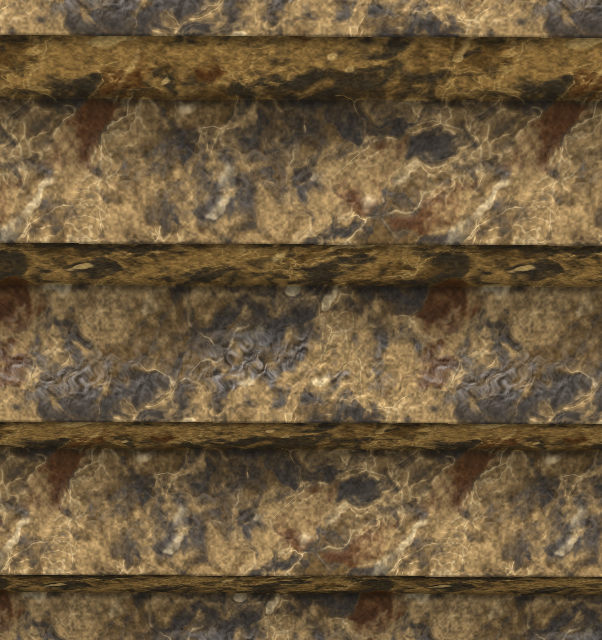
Reproduce this texture procedurally as a WebGL 2 fragment shader.

```glsl
#version 300 es
precision highp float;
// Brown breccia marble steps seen from the front, shrinking toward the bottom.
// A logarithm turns height into a step index; each step has a dim ledge and a
// glossy face, clad in marble that tiles sideways and alternates two slabs.
uniform vec2 u_resolution;
out vec4 fragColor;

const vec3 CHARCOAL = vec3(0.23, 0.21, 0.19);
const vec3 UMBER = vec3(0.37, 0.29, 0.18);
const vec3 RUST = vec3(0.30, 0.18, 0.11);
const vec3 GOLD = vec3(0.56, 0.46, 0.31);
const vec3 CREAM = vec3(0.80, 0.72, 0.56);
const vec3 GLOSS = vec3(0.52, 0.50, 0.49);
const vec3 LEDGE_TINT = vec3(1.0, 0.94, 0.76);

// Integer hash of a lattice cell
vec3 hash(vec2 cell, float seed) {
  uvec3 h = uvec3(ivec3(cell, seed)) * 1664525u + 1013904223u;
  for (int i = 0; i < 2; i++) {
    h.x += h.y * h.z;
    h.y += h.z * h.x;
    h.z += h.x * h.y;
    h ^= h >> 16u;
  }
  return vec3(h & 0xffffu) / 65535.0;
}

// Value noise that repeats in x after a whole number of cells
float noise(vec2 p, float period, float seed) {
  vec2 i = floor(p), f = fract(p);
  f = f * f * (3.0 - 2.0 * f);
  float x0 = mod(i.x, period), x1 = mod(i.x + 1.0, period);
  float low = mix(hash(vec2(x0, i.y), seed).x, hash(vec2(x1, i.y), seed).x, f.x);
  float high = mix(hash(vec2(x0, i.y + 1.0), seed).x, hash(vec2(x1, i.y + 1.0), seed).x, f.x);
  return mix(low, high, f.y);
}

float fbm(vec2 p, float period, float seed) {
  float sum = 0.0, amp = 0.53;
  for (int i = 0; i < 4; i++) {
    sum += amp * noise(p, period, seed + float(i) * 7.0);
    p *= 2.0;
    period *= 2.0;
    amp *= 0.5;
  }
  return sum;
}

// Shards: x = gap between the two nearest centres, y = random id
vec2 shards(vec2 p, float period, float seed) {
  vec2 base = floor(p);
  float near = 9.0, next = 9.0, id = 0.0;
  for (int y = -1; y <= 1; y++)
    for (int x = -1; x <= 1; x++) {
      vec2 cell = base + vec2(x, y);
      vec3 h = hash(vec2(mod(cell.x, period), cell.y), seed);
      float d = length(cell + h.xy - p);
      if (d < near) { next = near; near = d; id = h.z; }
      else next = min(next, d);
    }
  return vec2(next - near, id);
}

// One marble slab; q.x repeats every unit. Alpha holds the polished dark share.
vec4 marble(vec2 q, float seed) {
  vec2 warp = vec2(fbm(q * 12.0, 12.0, seed + 40.0), fbm(q * 12.0, 12.0, seed + 80.0)) - 0.5;
  vec2 p = q + vec2(0.5 * q.y, 0.0) + 0.09 * warp;
  vec2 large = shards(p * 8.0, 8.0, seed + 3.0);
  vec2 small = shards(p * 26.0 + warp, 26.0, seed + 9.0);
  float cloud = fbm(p * 6.0, 6.0, seed + 120.0);
  float mottle = fbm(q * 36.0 + 2.0 * warp, 36.0, seed + 140.0);
  float patchy = smoothstep(0.42, 0.65, noise(p * 11.0, 11.0, seed + 180.0));
  float web = (1.0 - smoothstep(0.0, 0.28, small.x)) * patchy;
  float core = smoothstep(0.0, 0.22, large.x);

  // Shards fade into a crumbled golden matrix
  float gold = smoothstep(0.36, 0.76, cloud + 0.75 * (mottle - 0.5) + 0.10 * (1.0 - core));
  gold = clamp(gold + 0.30 * web * smoothstep(0.38, 0.55, cloud), 0.0, 1.0);
  float tone = mix(0.5, 0.65 * large.y + 0.35 * small.y, core);
  vec3 color = mix(CHARCOAL, UMBER, smoothstep(0.2, 0.75, tone + 0.6 * (mottle - 0.5)));
  color = mix(color, RUST, 0.7 * core * smoothstep(0.84, 0.88, large.y));
  color = mix(color, GOLD, gold);

  // Broken cream veins and scattered flecks
  float lines = (1.0 - smoothstep(0.0, 0.05, large.x)) * (0.25 + 0.75 * patchy);
  lines = max(lines, 0.7 * web * web * gold);
  color = mix(color, CREAM, 0.55 * lines * smoothstep(0.3, 0.6, mottle));
  float flecks = smoothstep(0.80, 0.92, noise(p * 19.0, 19.0, seed + 200.0));
  color = mix(color, CREAM, 0.75 * flecks * smoothstep(0.40, 0.55, cloud));

  float grain = noise(q * 190.0, 190.0, seed + 240.0) + noise(q * 95.0, 95.0, seed + 260.0);
  return vec4(color * (0.72 + 0.29 * grain), 1.0 - gold);
}

void main() {
  vec2 uv = gl_FragCoord.xy / u_resolution;
  // Step index: each step is 0.858 as tall as the one above
  float depth = 1.0 - uv.y - 0.004 * uv.x;
  float index = log(1.0 - (depth - 0.055) * 0.437) / log(0.858);
  float row = floor(index), f = index - row;
  float ledge = 0.29 * pow(0.76, row);
  float tread = f / ledge, face = (f - ledge) / (1.0 - ledge);
  float onFace = step(0.0, face);

  // Slab coordinates, with the ledge foreshortened
  float tile = 0.794 * pow(0.932, index);
  vec2 q = vec2((uv.x - 0.5) / tile + 0.07 * row, mix((tread - 1.0) * 0.22, face * 0.30, onFace));
  float seed = 500.0 * mod(row, 2.0);
  vec4 stone = marble(q, seed);

  // Crinkled sheen across the middle of the face
  vec2 r = q * 60.0 + 1.5 * noise(q * 40.0, 40.0, seed + 290.0);
  float relief = 1.7 * (fbm(r, 60.0, seed + 300.0) - fbm(r + vec2(0.25, 0.4), 60.0, seed + 300.0));
  float sheen = smoothstep(0.15, 0.5, face) * (1.0 - smoothstep(0.65, 1.0, face));
  sheen *= 0.35 + 0.65 * smoothstep(0.3, 0.7, noise(q * 4.0, 4.0, seed + 320.0));
  vec3 lit = mix(stone.rgb, GLOSS, sheen * stone.a * clamp(0.36 + relief, 0.0, 0.8));
  lit *= 1.0 + 0.4 * relief * sheen;
  lit *= mix(0.80, 1.17, smoothstep(0.0, 0.75, face)) * mix(0.62, 1.0, smoothstep(0.0, 0.08, face));

  // Ledge shade, then the dark seam under each nose
  float shade = (0.88 - 0.06 * row) * mix(0.62, 1.0, smoothstep(0.0, 0.25, tread));
  shade *= mix(1.0, 0.70, smoothstep(0.7, 1.0, tread));
  vec3 color = mix(stone.rgb * LEDGE_TINT * shade, lit, onFace);
  color *= mix(1.0, 0.65, smoothstep(0.982, 1.0, f));
  fragColor = vec4(color, 1.0);
}
```
